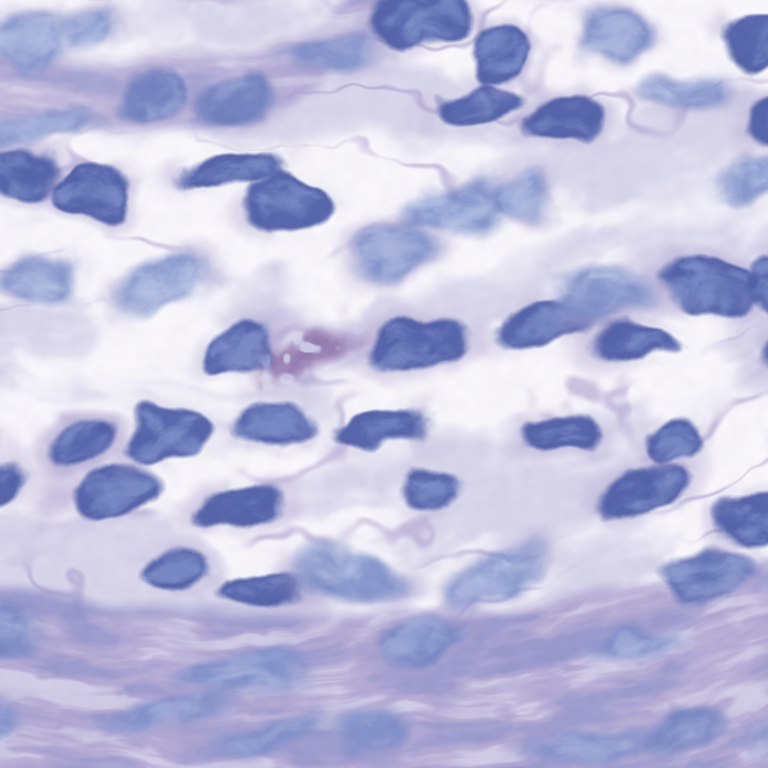
Write a WebGL 2 fragment shader that draws this texture.

```glsl
#version 300 es
precision highp float;
// Stained tissue: blue tapered nuclei scattered over a white ground with lilac strands.
// Stretched noise gives the fibres and two curved tissue bands; nuclei are warped
// ellipses on a jittered grid, each with its own size, tilt, density and softness.

uniform vec2 u_resolution;
out vec4 fragColor;

const vec3 GROUND = vec3(0.965, 0.96, 0.98);
const vec3 WASH   = vec3(0.83, 0.82, 0.91);
const vec3 LILAC  = vec3(0.69, 0.65, 0.82);
const vec3 TISSUE = vec3(0.58, 0.58, 0.79);
const vec3 PALE   = vec3(0.58, 0.65, 0.84);
const vec3 BLUE   = vec3(0.45, 0.52, 0.76);
const vec3 DEEP   = vec3(0.32, 0.38, 0.66);
const vec3 PLUM   = vec3(0.56, 0.42, 0.64);

const vec2  CELL        = vec2(0.138, 0.100); // spacing of nuclei
const float PRESENCE    = 0.80;               // share of cells holding a nucleus
const vec2  RADIUS_MIN  = vec2(0.036, 0.020);
const vec2  RADIUS_MAX  = vec2(0.072, 0.037);
const float TILT        = 0.16;               // mean direction, radians
const float TILT_SPREAD = 0.75;
const float EDGE        = 0.0045;             // softness of a dense nucleus
const float GHOST_SHARE = 0.30;               // share of faint nuclei
const float PLUM_SHARE  = 0.035;

float hash(vec2 p) {
  vec3 q = fract(vec3(p.xyx) * 0.1031);
  q += dot(q, q.yzx + 33.33);
  return fract((q.x + q.y) * q.z);
}

float noise(vec2 p) {
  vec2 i = floor(p), f = fract(p);
  f = f * f * (3.0 - 2.0 * f);
  return mix(mix(hash(i), hash(i + vec2(1, 0)), f.x),
             mix(hash(i + vec2(0, 1)), hash(i + vec2(1, 1)), f.x), f.y);
}

float fbm(vec2 p) {
  float sum = 0.0, amp = 0.5;
  for (int i = 0; i < 4; i++) {
    sum += amp * noise(p + 40.0);
    p = mat2(1.6, 1.2, -1.2, 1.6) * p;
    amp *= 0.5;
  }
  return sum / 0.9375;
}

// Density of the lower bed and of the upper band that curls upward
float tissueMask(vec2 p) {
  float wobble = 0.05 * (fbm(p * vec2(5.0, 9.0)) - 0.5);
  float bed = 0.19 + 0.24 * (p.x - 0.4) * (p.x - 0.4) + wobble;
  float rise = max(p.x - 0.3, 0.0);
  float band = abs(p.y - 0.875 - 4.0 * rise * rise + wobble);
  float lower = smoothstep(0.014, -0.014, p.y - bed);
  float upper = smoothstep(0.062, 0.030, band);
  return max(lower, 0.85 * upper);
}

// Ground, washes, strands and tissue bands
vec3 stroma(vec2 p, float tissue) {
  vec2 flow = vec2(p.x, p.y - 0.24 * (p.x - 0.4) * (p.x - 0.4) - 0.06 * p.x);
  vec2 bend = vec2(fbm(p * 6.0), fbm(p * 6.0 + 17.0)) - 0.5;
  float cloud = fbm(flow * vec2(5.0, 11.0) + bend);
  vec3 col = mix(GROUND, WASH, 0.9 * smoothstep(0.47, 0.70, cloud));

  float ridge = 1.0 - abs(2.0 * noise(flow * vec2(5.0, 15.0) + 2.2 * bend + 9.0) - 1.0);
  float strand = smoothstep(0.84, 1.0, ridge) * smoothstep(0.36, 0.60, fbm(p * 8.0 + 5.0));
  col = mix(col, LILAC, 0.65 * strand);

  float streak = fbm(flow * vec2(9.0, 38.0) + 2.0 * bend);
  vec3 fibre = mix(TISSUE, LILAC, smoothstep(0.30, 0.58, streak));
  fibre = mix(fibre, WASH, 0.8 * smoothstep(0.54, 0.74, streak));
  return mix(col, fibre, 0.92 * tissue);
}

// Lays the nucleus of one grid cell over the colour
vec3 addNucleus(vec3 col, vec2 p, vec2 id) {
  if (hash(id + 3.7) > PRESENCE) return col;
  vec2 jitter = vec2(hash(id + 11.3), hash(id + 23.9)) - 0.5;
  vec2 offset = vec2(0.5 + 0.5 * mod(id.y, 2.0), 0.5);
  vec2 centre = (id + offset + 0.6 * jitter) * CELL;
  float bedded = tissueMask(centre);
  float ghost = max(step(hash(id + 31.1), GHOST_SHARE), 0.8 * bedded);

  vec2 radius = mix(RADIUS_MIN, RADIUS_MAX, vec2(hash(id + 41.7), hash(id + 53.2)));
  radius *= mix(vec2(1.0), vec2(1.18, 0.88), bedded);
  float angle = TILT + TILT_SPREAD * (hash(id + 61.9) - 0.5) * (1.0 - 0.6 * bedded);
  float c = cos(angle), s = sin(angle);
  vec2 q = mat2(c, -s, s, c) * (p - centre);
  q += 0.020 * (vec2(noise(p * 27.0 + id), noise(p * 27.0 + id + 50.0)) - 0.5);
  vec2 u = q / radius;
  u.y /= 1.0 - 0.75 * (hash(id + 71.3) - 0.5) * clamp(u.x, -1.2, 1.2);
  float dist = (pow(dot(pow(abs(u), vec2(2.4)), vec2(1.0)), 1.0 / 2.4) - 1.0) * radius.y;
  dist += 0.007 * (fbm(p * 42.0 + id) - 0.5);

  // Thin cytoplasm around the body
  float halo = smoothstep(0.022, 0.0, dist) * smoothstep(0.35, 0.65, fbm(p * 13.0 + id));
  col = mix(col, LILAC, 0.45 * halo);

  // Mottled body with a denser margin
  float mottle = fbm(q * vec2(28.0, 48.0) + id * 7.0);
  float rim = smoothstep(-0.014, -0.002, dist);
  float depth = smoothstep(0.25, 0.72, mottle + 0.20 * rim + 0.35 * (hash(id + 83.1) - 0.5));
  vec3 body = mix(mix(BLUE, DEEP, depth), mix(PALE, BLUE, 0.7 * depth), ghost);
  float plum = step(hash(id + 97.4), PLUM_SHARE);
  body = mix(body, mix(PLUM, WASH, smoothstep(0.45, 0.75, noise(p * 75.0))), 0.85 * plum);
  float soft = EDGE * (1.0 + 1.2 * ghost);
  float cover = smoothstep(soft, -soft, dist);
  return mix(col, body, cover * mix(0.96, 0.55 + 0.5 * mottle, ghost));
}

void main() {
  vec2 p = gl_FragCoord.xy / min(u_resolution.x, u_resolution.y);
  vec3 col = stroma(p, tissueMask(p));
  vec2 home = floor(p / CELL);
  for (int j = -1; j <= 1; j++)
    for (int i = -2; i <= 1; i++)
      col = addNucleus(col, p, home + vec2(i, j) + 20.0 * 0.0);
  col += 0.035 * (fbm(p * 70.0) - 0.5);
  fragColor = vec4(clamp(col, 0.0, 1.0), 1.0);
}
```
